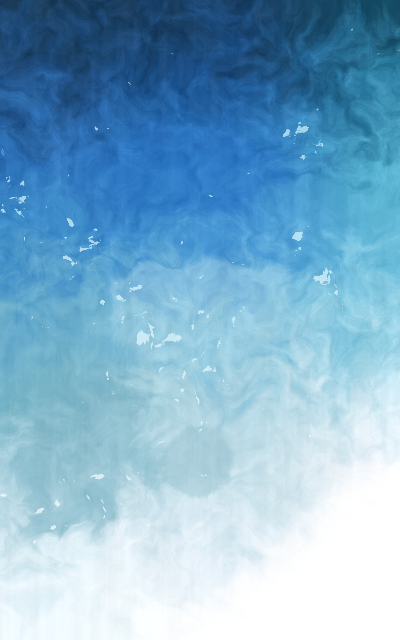
A Shadertoy shader for this background:

```glsl
// Weathered watercolour wall: dark navy at the top melts through blue and teal to white.
// Three vertical colour ramps are blended across the width and sampled at a depth
// shifted by stepped noise; rough stains, flecks and a white corner lie on top.

const vec3 WHITE = vec3(1.0);
const vec3 STAIN_TEAL = vec3(0.47, 0.69, 0.76);
const vec3 STAIN_GREY = vec3(0.61, 0.77, 0.82);
const vec3 STAIN_BLUE = vec3(0.17, 0.46, 0.77);
const vec3 PALE_WASH = vec3(0.70, 0.86, 0.91);
const vec3 FLECK = vec3(0.72, 0.92, 0.97);

// Colours at nine even depths, from the top down
const vec3 LEFT[9] = vec3[9](
    vec3(.10, .23, .34), vec3(.12, .31, .52), vec3(.19, .46, .74),
    vec3(.24, .55, .79), vec3(.40, .67, .80), vec3(.47, .71, .78),
    vec3(.66, .81, .86), vec3(.86, .93, .96), vec3(.94, .98, 1.));
const vec3 MIDDLE[9] = vec3[9](
    vec3(.10, .24, .38), vec3(.12, .34, .58), vec3(.18, .48, .77),
    vec3(.28, .59, .83), vec3(.50, .75, .86), vec3(.68, .83, .88),
    vec3(.76, .87, .91), vec3(.91, .95, .98), vec3(.99, 1., 1.));
const vec3 RIGHT[9] = vec3[9](
    vec3(.09, .30, .40), vec3(.18, .50, .64), vec3(.34, .70, .81),
    vec3(.40, .73, .85), vec3(.56, .81, .89), vec3(.80, .91, .95),
    vec3(.97, .98, 1.), vec3(1.), vec3(1.));

// Fleck clusters: centre, radius, density
const vec4 CLUSTERS[8] = vec4[8](
    vec4(.482, .785, .035, .27), vec4(.459, .626, .020, .40),
    vec4(.510, .558, .022, .36), vec4(.020, .695, .050, .22),
    vec4(.125, .615, .050, .20), vec4(.215, .510, .065, .24),
    vec4(.080, .190, .090, .18), vec4(.290, .440, .110, .18));

float hash(vec2 cell) {
    vec3 q = fract(vec3(cell.xyx) * 0.1031);
    q += dot(q, q.yzx + 33.33);
    return fract((q.x + q.y) * q.z);
}

float noise(vec2 p) {
    vec2 i = floor(p), f = fract(p);
    f = f * f * (3.0 - 2.0 * f);
    return mix(mix(hash(i), hash(i + vec2(1, 0)), f.x),
               mix(hash(i + vec2(0, 1)), hash(i + vec2(1, 1)), f.x), f.y);
}

float fbm(vec2 p) {
    float sum = 0.0, amp = 0.5;
    for (int i = 0; i < 4; i++) {
        sum += amp * noise(p);
        p = mat2(1.6, 1.2, -1.2, 1.6) * p + 7.3;
        amp *= 0.5;
    }
    return sum / 0.9375;
}

// Flat tonal steps with softened borders
float posterize(float value, float levels) {
    float v = value * levels;
    return (floor(v) + smoothstep(0.4, 0.6, fract(v))) / levels;
}

vec3 ramp(vec3 stops[9], float depth) {
    float t = clamp(depth, 0.0, 1.0) * 8.0;
    int i = min(int(t), 7);
    return mix(stops[i], stops[i + 1], t - float(i));
}

vec3 wall(float across, float depth) {
    vec3 mid = ramp(MIDDLE, depth);
    vec3 col = mix(ramp(LEFT, depth), mid, smoothstep(0.1, 0.5, across));
    return mix(col, ramp(RIGHT, depth), smoothstep(0.55, 1.0, across));
}

// Ellipse with a ragged rim
float stain(vec2 p, vec2 centre, vec2 radii, float rough, float soft) {
    float d = length((p - centre) / radii) + rough;
    return 1.0 - smoothstep(1.0 - soft, 1.0 + soft, d);
}

void mainImage(out vec4 fragColor, in vec2 fragCoord) {
    vec2 uv = fragCoord / iResolution.xy;
    vec2 p = uv * vec2(0.625, 1.0);

    // Noise layers, warped into torn paint patches
    vec2 warp = vec2(fbm(p * 14.0), fbm(p * 14.0 + 40.0)) - 0.5;
    float broad = fbm(p * 9.0 + warp * 1.5 + 3.0) - 0.5;
    float patches = posterize(fbm(p * 24.0 + warp * 3.0), 9.0) - 0.5;
    float chips = posterize(fbm(p * 55.0 + warp * 5.0 + 90.0), 7.0) - 0.5;
    float streaks = fbm(p * vec2(90.0, 7.0)) - 0.5;
    float rough = broad * 1.1 + patches * 0.7;

    // Base colour
    float depth = 1.0 - uv.y + 0.10 * broad + 0.15 * patches + 0.10 * chips;
    vec3 col = wall(uv.x, depth);

    // Large washes and stains
    col = mix(col, STAIN_BLUE, 0.55 * stain(p, vec2(.30, .74), vec2(.15, .07), rough, 0.3));
    col = mix(col, PALE_WASH, 0.45 * stain(p, vec2(.30, .51), vec2(.145, .075), rough, 0.12));
    col = mix(col, STAIN_TEAL, 0.45 * stain(p, vec2(.13, .32), vec2(.115, .13), rough, 0.2));
    col = mix(col, STAIN_GREY, 0.55 * stain(p, vec2(.31, .277), vec2(.055), rough * 0.6, 0.1));
    col += 0.05 * streaks + 0.07 * chips * smoothstep(0.05, 0.5, uv.y);

    // Flecks, thickest inside the clusters
    float density = 0.0;
    for (int i = 0; i < 8; i++) {
        vec4 c = CLUSTERS[i];
        vec2 offset = (p - c.xy) / c.z;
        density = max(density, c.w * exp(-dot(offset, offset)));
    }
    float grain = fbm(p * 75.0 + warp * 4.0 + 17.0);
    float fleck = smoothstep(0.0, 0.06, grain + density - 0.84);
    col = mix(col, mix(FLECK, WHITE, 1.0 - uv.y), 0.75 * fleck);

    // White corner beyond a ragged diagonal
    float beyond = dot(p - vec2(.625, .25), vec2(.61, -.79));
    col = mix(col, WHITE, smoothstep(-0.06, 0.025, beyond + 0.09 * broad + 0.06 * patches));

    fragColor = vec4(clamp(col, 0.0, 1.0), 1.0);
}
```
